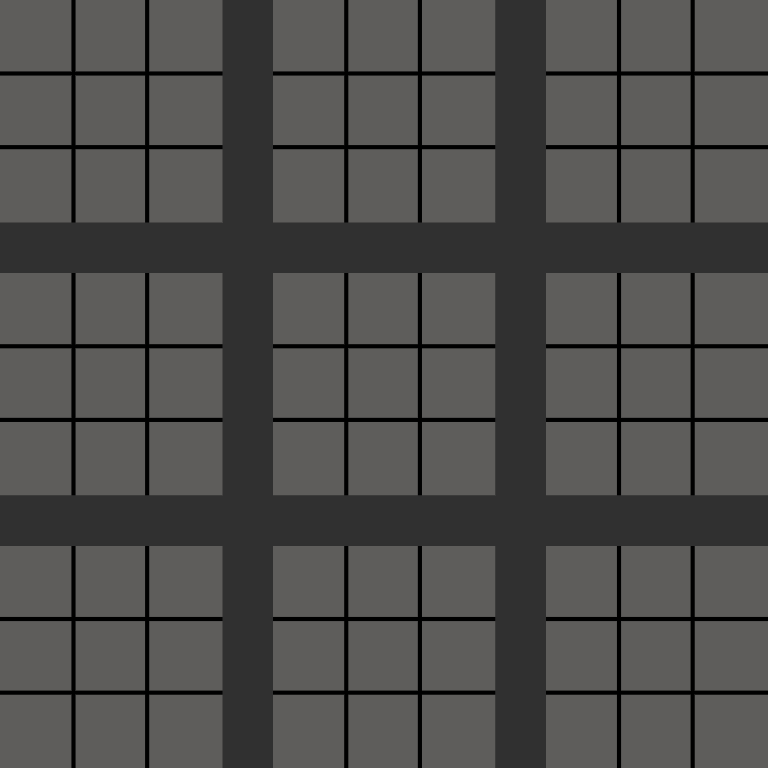
A Shadertoy shader for this pattern:

```glsl
// Antialiased coverage of a signed distance, one pixel wide
float coverage(float dist, float pixel) {
    return clamp(0.5 - dist / pixel, 0.0, 1.0);
}

void mainImage(out vec4 fragColor, in vec2 fragCoord) {
    float pixel = 1.0 / iResolution.y;
    vec2 uv = fragCoord / iResolution.xy;
    uv.y = 1.0 - uv.y;

    // Three blocks per axis, flush with the canvas borders
    float blockSize = 0.2897;
    vec2 local = mod(uv, 0.5 * (1.0 - blockSize));

    // Square block of tiles
    vec2 fromCenter = abs(local - 0.5 * blockSize) - 0.5 * blockSize;
    float block = coverage(max(fromCenter.x, fromCenter.y), pixel);

    // Two thin joints per axis split the block into tiles
    vec2 toJoint = min(abs(local - 0.0957), abs(local - 0.1916));
    float joint = coverage(min(toJoint.x, toJoint.y) - 0.0027, pixel);

    vec3 tile = mix(vec3(0.369, 0.365, 0.357), vec3(0.0), joint);
    vec3 color = mix(vec3(0.188), tile, block);
    fragColor = vec4(color, 1.0);
}
```
